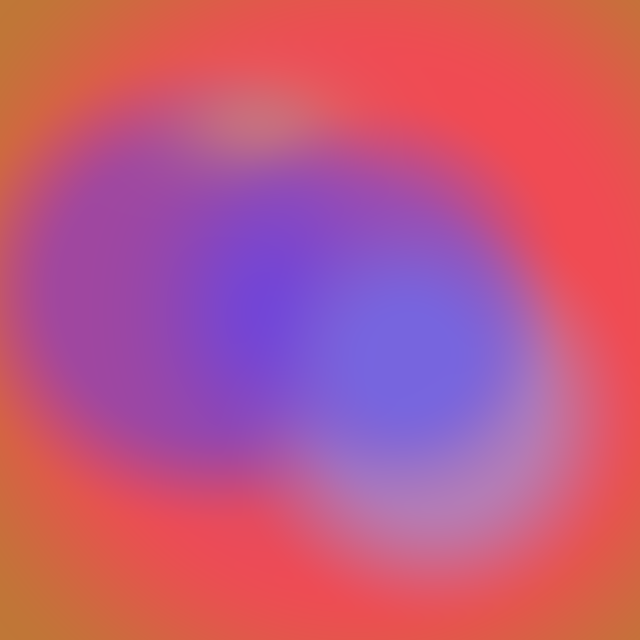
Give the GLSL for this background, as a WebGL 1 fragment shader.

```glsl
precision highp float;
// Soft blurred gradient: violet and blue glows over warm red with ochre corners.

uniform vec2 u_resolution;

// Disc that is solid up to the inner radius and fades out at the outer one.
float softDisc(vec2 p, vec2 center, float inner, float outer) {
  return 1.0 - smoothstep(inner, outer, distance(p, center));
}

// Elliptical bell-shaped glow.
float glow(vec2 p, vec2 center, vec2 spread) {
  vec2 d = (p - center) / spread;
  return exp(-dot(d, d));
}

void main() {
  vec2 p = gl_FragCoord.xy / u_resolution;

  // Red ground, turning ochre towards the corners
  vec3 red = vec3(0.94, 0.295, 0.325);
  vec3 ochre = vec3(0.75, 0.465, 0.215);
  vec3 color = mix(red, ochre, smoothstep(0.40, 0.74, distance(p, vec2(0.56, 0.50))));

  // Large magenta disc on the left
  vec3 magenta = vec3(0.63, 0.28, 0.62);
  color = mix(color, magenta, softDisc(p, vec2(0.30, 0.545), 0.20, 0.38));

  // Peach haze along its upper rim
  vec3 peach = vec3(0.86, 0.54, 0.42);
  color = mix(color, peach, 0.7 * glow(p, vec2(0.404, 0.798), vec2(0.13, 0.085)));

  // Pale mauve halo at the lower right
  vec3 mauve = vec3(0.71, 0.49, 0.71);
  color = mix(color, mauve, softDisc(p, vec2(0.677, 0.35), 0.13, 0.34));

  // Orchid shoulder at the upper right
  vec3 orchid = vec3(0.62, 0.31, 0.68);
  color = mix(color, orchid, softDisc(p, vec2(0.60, 0.557), 0.10, 0.30));

  // Violet core, taller than wide
  vec3 violet = vec3(0.45, 0.27, 0.84);
  color = mix(color, violet, glow(p, vec2(0.423, 0.512), vec2(0.16, 0.21)));

  // Periwinkle blue core
  vec3 blue = vec3(0.46, 0.40, 0.88);
  color = mix(color, blue, 0.95 * softDisc(p, vec2(0.64, 0.44), 0.06, 0.26));

  gl_FragColor = vec4(color, 1.0);
}
```
